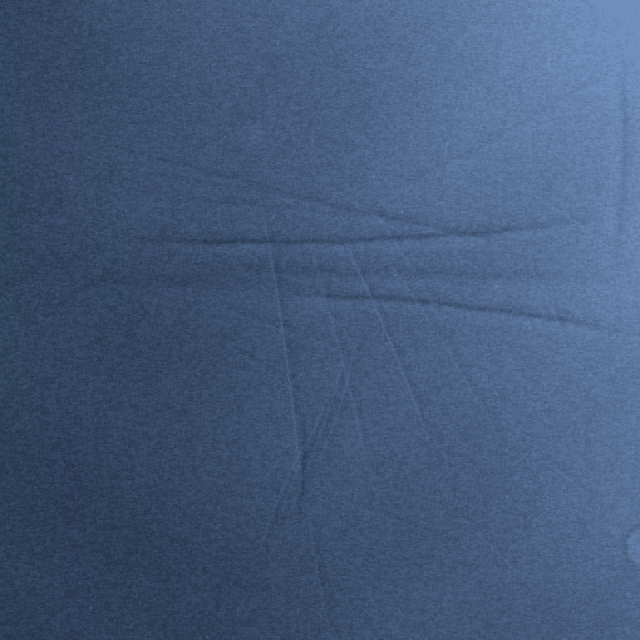
Reproduce this texture procedurally as a Shadertoy shader.

```glsl
// Creased blue cotton cloth, lit from the upper right, with a fine weave.
#define SHADE_COLOR vec3(0.174, 0.243, 0.340)
#define LIGHT_COLOR vec3(0.412, 0.525, 0.698)
#define WEAVE_SCALE vec2(320.0, 350.0)
#define WEFT_SCALE vec2(130.0, 340.0)
#define WARP_SCALE vec2(340.0, 120.0)
#define WEAVE_DEPTH 0.25
#define WEFT_DEPTH 0.15
#define WARP_DEPTH 0.08
#define FOLD_DEPTH 0.19
#define CREASE_DEPTH 0.15
#define MOTTLE_DEPTH 0.022
#define LINT_AMOUNT 0.22

vec2 hash2(vec2 p) {
    vec3 q = fract(p.xyx * vec3(0.1031, 0.1030, 0.0973));
    q += dot(q, q.yzx + 33.33);
    return fract((q.xx + q.yz) * q.zy);
}

// Distance to the nearest jittered point (x) and that point's random value (y).
vec2 cellular(vec2 p) {
    vec2 cell = floor(p), nearest = vec2(9.0, 0.0);
    for (int y = -1; y <= 1; y++)
    for (int x = -1; x <= 1; x++) {
        vec2 id = cell + vec2(x, y);
        vec2 jitter = hash2(id + 50.0);
        float d = length(id + 0.15 + 0.7 * jitter - p);
        if (d < nearest.x) nearest = vec2(d, hash2(id + 171.0).x);
    }
    return nearest;
}

float bell(float d, float width) {
    return exp(-d * d / (width * width));
}

// Signed distance across a bowed line from a to b (x), and its end fade (y).
vec2 bowedLine(vec2 p, vec2 a, vec2 b, float bow) {
    vec2 span = b - a, q = p - a;
    float len = length(span);
    float s = dot(q, span) / (len * len);
    float across = (span.x * q.y - span.y * q.x) / len;
    float fade = smoothstep(0.0, 0.25, s) * (1.0 - smoothstep(0.7, 1.0, s));
    return vec2(across - 4.0 * bow * s * (1.0 - s), fade);
}

// Soft dark valley with a faintly lit lower lip.
float fold(vec2 p, vec2 a, vec2 b, float bow, float width) {
    vec2 l = bowedLine(p, a, b, bow);
    float valley = bell(l.x, width) + 0.35 * bell(l.x - width, width * 3.0);
    return l.y * (0.45 * bell(l.x + 2.8 * width, width * 2.2) - valley);
}

// Thin pressed line, bright with a faint shadow beside it.
float crease(vec2 p, vec2 a, vec2 b, float bow) {
    vec2 l = bowedLine(p, a, b, bow);
    return l.y * (bell(l.x, 0.0022) - 0.5 * bell(l.x - 0.007, 0.007));
}

float wrinkles(vec2 p) {
    float folds = 0.0, creases = 0.0;
    vec2 wavy = p + 0.0009 * vec2(sin(p.y * 31.0), sin(p.x * 27.0) + sin(p.x * 61.0));

    // Broad folds across the middle and slanted ones above them
    for (int i = 0; i < 3; i++) {
        float k = float(i);
        folds += (1.0 - 0.5 * mod(k, 2.0)) * fold(wavy, vec2(0.15 + 0.12 * k, 0.63 - 0.045 * k),
            vec2(0.99 + 0.03 * k, 0.665 - 0.1 * k), -0.022 + 0.021 * k, 0.004 + 0.005 * mod(k, 2.0));
        folds += 0.32 * fold(wavy, vec2(0.1 + 0.06 * k, 0.79 - 0.05 * k),
            vec2(0.72 + 0.07 * k, 0.63 - 0.01 * k), 0.008 * k, 0.003);
    }
    folds += 0.35 * fold(wavy, vec2(0.08, 0.56), vec2(0.62, 0.54), 0.01, 0.010);
    folds += 0.55 * fold(wavy, vec2(0.97, 0.95), vec2(0.955, 0.53), 0.012, 0.005);
    folds += 0.32 * fold(wavy, vec2(0.56, 0.68), vec2(1.0, 0.92), -0.01, 0.003);

    // Steep creases fanning down to either side
    for (int i = 0; i < 4; i++) {
        float k = float(i);
        creases += (1.0 - 0.4 * mod(k, 2.0)) * crease(p, vec2(0.40 + 0.06 * k, 0.72 - 0.03 * k),
            vec2(0.475 + 0.11 * k, 0.19 + 0.025 * k), 0.008);
        creases += 0.65 * crease(wavy, vec2(0.57 - 0.02 * k, 0.54 - 0.06 * k),
            vec2(0.48 - 0.03 * k, 0.24 - 0.05 * k), 0.012 - 0.008 * k);
    }
    folds += 0.6 * fold(p, vec2(0.475, 0.36), vec2(0.462, 0.16), 0.006, 0.0035);
    creases += 0.8 * crease(p, vec2(0.48, 0.22), vec2(0.53, -0.04), -0.006);

    // Scattered faint creases
    for (int i = 0; i < 12; i++) {
        vec2 r = hash2(vec2(i, 7)), s = hash2(vec2(i, 23));
        float angle = -0.25 - 1.1 * s.x;
        vec2 reach = (0.12 + 0.16 * s.y) * vec2(cos(angle), sin(angle));
        vec2 start = vec2(0.1, 0.15) + vec2(0.75, 0.6) * r;
        creases += 0.45 * crease(p, start, start + reach, 0.012 * (r.x - 0.5));
    }
    return FOLD_DEPTH * folds + CREASE_DEPTH * creases;
}

void mainImage(out vec4 fragColor, in vec2 fragCoord) {
    vec2 p = fragCoord / iResolution.xy;

    // Light falling off toward the lower left, steeper where it is bright
    float across = pow(p.x, 1.3);
    float light = 0.03 + 0.47 * across + 0.18 * p.y + 0.32 * across * p.y;
    float tone = 0.06 + (light - 0.13) * (1.22 + 0.15 * (light - 0.38));
    float mottle = sin(p.x * 13.0 + 2.0 * sin(p.y * 5.0)) + sin(p.y * 17.0 + 3.0 * sin(p.x * 4.0));
    mottle += 0.6 * sin(p.x * 41.0 + 3.0 * sin(p.y * 9.0)) * sin(p.y * 37.0 + 3.0 * sin(p.x * 11.0));
    tone += MOTTLE_DEPTH * mottle + wrinkles(p);

    // Crossed weft and warp threads, grain and lint
    vec2 weave = cellular(p * WEAVE_SCALE);
    vec2 lint = cellular(p * 95.0);
    tone += WEAVE_DEPTH * (0.5 * (0.42 - weave.x) + 0.5 * (weave.y - 0.5));
    tone += WEFT_DEPTH * (cellular(p * WEFT_SCALE).y - 0.5);
    tone += WARP_DEPTH * (cellular(p * WARP_SCALE + 400.0).y - 0.5);
    tone += LINT_AMOUNT * step(0.992, lint.y) * (1.0 - smoothstep(0.08, 0.3, lint.x));

    // Worn smudges and a puckered disc on the right edge
    tone += 0.10 * bell(length(p - vec2(0.4, 0.79)), 0.018);
    tone += 0.12 * bell(length(p - vec2(0.97, 1.0)), 0.02);
    float disc = length((p - vec2(1.003, 0.145)) * vec2(1.0, 0.85));
    tone += 0.17 * (1.0 - smoothstep(0.021, 0.026, disc)) - 0.08 * bell(disc - 0.027, 0.004);

    vec3 color = mix(SHADE_COLOR, LIGHT_COLOR, clamp(tone, -0.1, 1.12));
    // Slight teal and violet drift in the shade
    color += vec3(-0.004, 0.004, -0.003) * sin(p.x * 38.0 + 2.0 * p.y) * (1.0 - smoothstep(0.0, 0.35, p.x));
    fragColor = vec4(color, 1.0);
}
```
